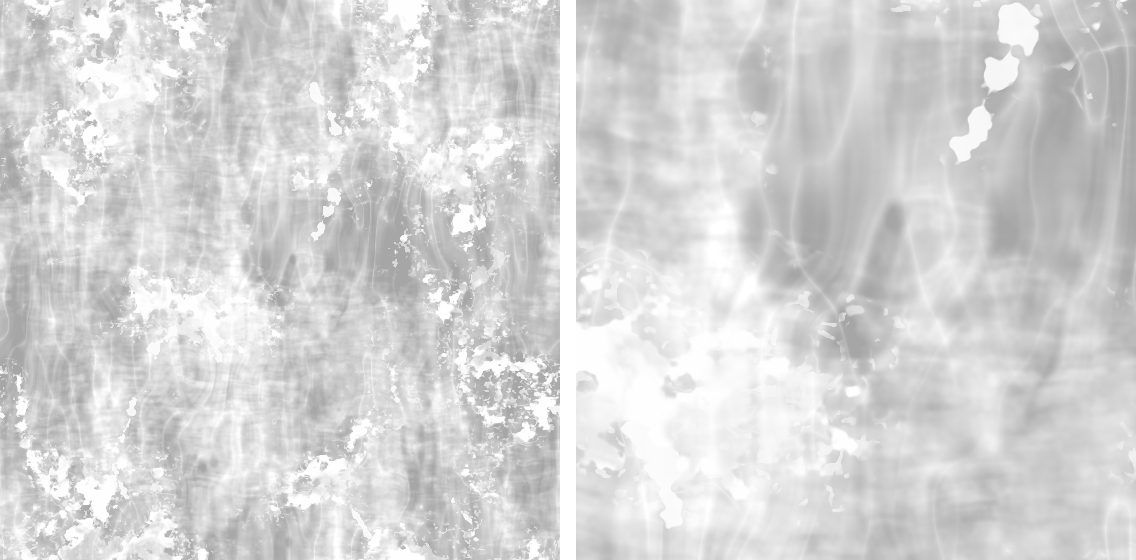
Left: the whole. Right: its middle third, enlarged.
Reproduce this texture procedurally as a Shadertoy shader.

```glsl
// Seamless weathered whitewash: grey upright wood grain under cloudy veils, flakes and scrapes.

float hash(vec2 p) {
    return fract(sin(dot(p, vec2(127.1, 311.7))) * 43758.5453);
}

// Value noise that wraps after a whole number of cells.
float wrapNoise(vec2 uv, vec2 cells, float seed) {
    vec2 p = uv * cells;
    vec2 cell = floor(p);
    vec2 f = p - cell;
    f = f * f * f * (f * (f * 6.0 - 15.0) + 10.0);
    vec2 lo = mod(cell, cells) + seed;
    vec2 hi = mod(cell + 1.0, cells) + seed;
    float bottom = mix(hash(lo), hash(vec2(hi.x, lo.y)), f.x);
    float top = mix(hash(vec2(lo.x, hi.y)), hash(hi), f.x);
    return mix(bottom, top, f.y);
}

float fbm(vec2 uv, vec2 cells, int octaves, float seed) {
    float sum = 0.0, total = 0.0, weight = 0.5;
    for (int i = 0; i < octaves; i++) {
        sum += weight * wrapNoise(uv, cells, seed);
        total += weight;
        weight *= 0.55;
        cells *= 2.0;
        seed += 17.3;
        uv += vec2(0.137, 0.291);
    }
    return sum / total;
}

vec2 warp(vec2 uv, vec2 cells, float seed) {
    return vec2(fbm(uv, cells, 3, seed), fbm(uv, cells, 3, seed + 41.0)) - 0.5;
}

// Shortest offset between two points on the repeating canvas.
vec2 wrapOffset(vec2 a, vec2 b) {
    return fract(a - b + 0.5) - 0.5;
}

// Bright crests along the middle level of a noise field.
float ridge(float n, float sharpness) {
    return pow(1.0 - abs(2.0 * n - 1.0), sharpness);
}

float knots(vec2 uv, float seed) {
    float dark = 0.0;
    for (int i = 0; i < 12; i++) {
        vec2 id = vec2(float(i), seed);
        vec2 center = vec2(hash(id), hash(id + 3.7));
        float size = mix(0.006, 0.011, hash(id + 8.1));
        vec2 q = wrapOffset(uv, center) / (size * vec2(1.0, 1.5));
        dark = max(dark, 1.0 - smoothstep(0.4, 1.4, length(q)));
    }
    return dark;
}

// Thin ragged strokes; roughness eats into their outline.
float scrapes(vec2 uv, float roughness, float seed) {
    float white = 0.0;
    for (int i = 0; i < 12; i++) {
        vec2 id = vec2(float(i), seed);
        vec2 center = vec2(hash(id), hash(id + 5.3));
        float angle = mix(-0.8, 0.8, hash(id + 9.2));
        float halfLength = mix(0.01, 0.05, hash(id + 2.6));
        float halfWidth = mix(0.0, 0.009, pow(hash(id + 6.4), 3.0));
        vec2 d = wrapOffset(uv, center);
        float c = cos(angle), s = sin(angle);
        vec2 q = vec2(c * d.x - s * d.y, s * d.x + c * d.y);
        float dist = length(vec2(q.x, max(abs(q.y) - halfLength, 0.0)));
        dist += 0.03 * (roughness - 0.5) - halfWidth;
        white = max(white, 1.0 - smoothstep(-0.001, 0.0015, dist));
    }
    return white;
}

void mainImage(out vec4 fragColor, in vec2 fragCoord) {
    vec2 uv = fragCoord / iResolution.xy;
    const float woodGrey = 0.735, veilGrey = 0.89, flakeWhite = 0.995;

    // Wood: upright fibres and two sets of strands that cross at slight angles
    vec2 bend = warp(uv, vec2(6.0, 5.0), 3.0);
    vec2 leanA = uv + vec2(0.10, 0.06) * bend;
    vec2 leanB = uv + vec2(-0.13, 0.06) * bend;
    float grain = fbm(leanA, vec2(20.0, 4.0), 3, 11.0);
    float fibre = fbm(leanB, vec2(64.0, 8.0), 3, 23.0);
    float zone = smoothstep(0.36, 0.60, fbm(uv, vec2(6.0, 5.0), 3, 31.0));
    float strand = ridge(wrapNoise(leanA, vec2(36.0, 6.0), 37.0), 4.0) * zone;
    strand += ridge(wrapNoise(leanB, vec2(44.0, 9.0), 39.0), 5.0) * (1.0 - 0.6 * zone);
    float upright = 0.17 * (grain - 0.5) + 0.15 * (fibre - 0.5) + 0.085 * (strand - 0.3);

    // Veil: cloudy wash with torn edges and short level brush marks
    float grit = fbm(uv + 0.010 * bend, vec2(64.0), 3, 61.0);
    vec2 tear = warp(uv, vec2(12.0), 67.0);
    float brush = fbm(uv + 0.03 * tear, vec2(22.0, 128.0), 2, 47.0);
    float cloud = fbm(uv + 0.16 * bend + 0.05 * tear, vec2(6.0, 5.0), 6, 53.0);
    float torn = cloud + 0.10 * (brush - 0.5) + 0.12 * (grit - 0.5) + 0.14 * (grain - 0.5);
    float veil = smoothstep(0.36, 0.66, torn);
    float tone = mix(woodGrey + upright, veilGrey, 0.8 * veil) + 0.8 * upright * (0.3 + 0.7 * veil);
    tone += (0.08 * (brush - 0.5) + 0.13 * (grit - 0.5)) * (0.25 + 0.75 * veil);
    tone -= 0.09 * knots(uv, 4.0);

    // Flakes: crumbled white clumps with sharp borders, loose specks and wrinkles
    vec2 jitter = warp(uv, vec2(96.0), 97.0);
    float clump = fbm(uv + 0.08 * tear, vec2(7.0), 6, 71.0) + 0.32 * (grit - 0.5);
    float flake = smoothstep(0.635, 0.68, clump);
    flake *= mix(0.45, 1.0, smoothstep(0.36, 0.50, fbm(uv + 0.05 * tear, vec2(24.0), 4, 79.0)));
    float speck = smoothstep(0.66, 0.78, wrapNoise(uv + 0.012 * jitter, vec2(200.0), 83.0));
    speck *= smoothstep(0.50, 0.60, clump);
    float wisp = ridge(fbm(uv + 0.10 * tear, vec2(14.0, 16.0), 4, 89.0), 24.0);
    wisp *= smoothstep(0.47, 0.58, clump);
    float white = max(flake, max(0.6 * speck, 0.5 * wisp));
    white = max(white, 0.9 * scrapes(uv + 0.03 * tear, grit, 7.0));
    tone = mix(tone, flakeWhite, white);

    fragColor = vec4(vec3(clamp(tone, 0.65, 1.0)), 1.0);
}
```
